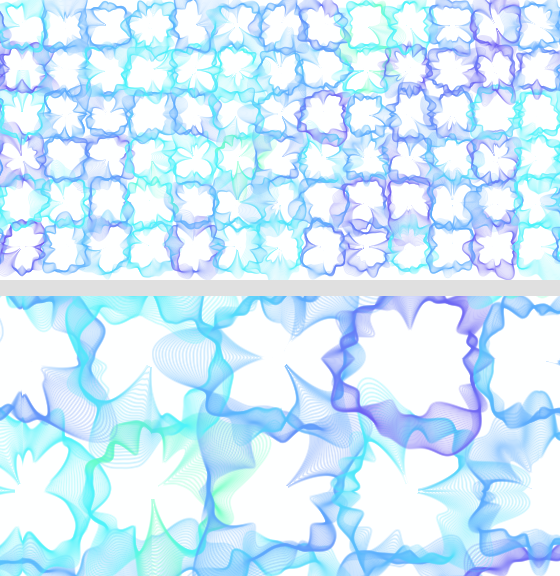
Top: the whole. Bottom: its middle third, enlarged.
A WebGL 2 fragment shader for this pattern:

```glsl
#version 300 es
precision highp float;
// A grid of wobbly, squarish rings on white, each a ribbon of many fine lines.
// Every line is a polar curve; noise sets its radius, spread and folds, so the
// ribbons pinch, twist and fan out, with cusps where the noise is mirrored.

#define CELL vec2(0.1537, 0.158)    // ring spacing, canvas height = 1
#define GRID_ORIGIN vec2(0.002, 0.039)
#define ROWS 6.0
#define LINES 32
#define LINE_WIDTH 0.0125           // in cells
#define LINE_ALPHA 0.30
#define RADIUS 0.52                 // in cells
#define SQUARENESS 0.035
#define WOBBLE 0.34
#define SPREAD 0.15
#define LOBES 0.46
#define FOLD 0.10

uniform vec2 u_resolution;
out vec4 fragColor;

const vec3 PAPER  = vec3(0.995, 1.0, 1.0);
const vec3 MINT   = vec3(0.42, 1.00, 0.76);
const vec3 CYAN   = vec3(0.30, 0.95, 0.98);
const vec3 BLUE   = vec3(0.36, 0.67, 0.99);
const vec3 VIOLET = vec3(0.42, 0.36, 0.95);

float hash(vec2 p) {
    vec3 q = fract(vec3(p.xyx) * 0.1031);
    q += dot(q, q.yzx + 33.33);
    return fract((q.x + q.y) * q.z);
}

// Value noise from -1 to 1
float noise(vec2 p) {
    vec2 i = floor(p), f = fract(p);
    f = f * f * (3.0 - 2.0 * f);
    float low = mix(hash(i), hash(i + vec2(1, 0)), f.x);
    float high = mix(hash(i + vec2(0, 1)), hash(i + vec2(1, 1)), f.x);
    return 2.0 * mix(low, high, f.y) - 1.0;
}

// Mean radius and linear, quadratic and cubic spread of a ribbon
vec4 ribbon(vec2 dir, vec2 seed) {
    vec2 mirrored = abs(dir);
    float diagonal = 8.0 * dir.x * dir.x * dir.y * dir.y - 1.0;   // -cos(4a)
    float mean = RADIUS + SQUARENESS * diagonal
        + WOBBLE * (0.26 * noise(mirrored * 2.6 + seed)
                  + 0.28 * noise(dir * 1.3 + seed + 17.0)
                  + 0.13 * noise(dir * 3.4 + seed + 31.0));
    float lobe = noise(dir * 1.3 + seed + 47.0);
    float twist = noise(mirrored * 3.2 + seed + 61.0);
    float spread = SPREAD * twist + LOBES * lobe * abs(lobe);
    float fold = FOLD * noise(dir * 2.8 + seed + 83.0);
    float curl = 2.0 * FOLD * noise(dir * 2.2 + seed + 113.0);
    return vec4(mean, spread, fold, curl);
}

vec3 ringColor(float pick, float shade) {
    float h = 0.06 + 0.86 * pick + 0.13 * shade;
    vec3 ink = mix(CYAN, BLUE, smoothstep(0.20, 0.56, h));
    ink = mix(ink, VIOLET, smoothstep(0.66, 1.0, h));
    return mix(MINT, ink, smoothstep(-0.02, 0.07, h));
}

// Share of the paper hidden by the lines of one ring
float ringInk(vec2 dir, float radius, vec2 seed, float pixel) {
    const float STEP = 0.01;
    vec4 shape = ribbon(dir, seed);
    vec2 turned = normalize(dir + STEP * vec2(-dir.y, dir.x));
    vec4 change = (ribbon(turned, seed) - shape) / STEP;
    float soft = max(pixel, LINE_WIDTH);
    float strength = LINE_ALPHA * LINE_WIDTH / soft;
    float clear = 1.0;
    for (int k = 0; k < LINES; k++) {
        float t = 2.0 * float(k) / float(LINES - 1) - 1.0;
        vec4 basis = vec4(1.0, t, t * t - 0.33, t * (t * t - 0.75));
        float slope = dot(change, basis) / radius;
        float d = abs(radius - dot(shape, basis)) * inversesqrt(1.0 + slope * slope);
        clear *= 1.0 - strength * max(0.0, 1.0 - d / soft);
    }
    return 1.0 - clear;
}

void main() {
    vec2 pos = gl_FragCoord.xy / u_resolution.y;
    vec2 grid = (pos - GRID_ORIGIN) / CELL;
    float pixel = 1.0 / (u_resolution.y * CELL.y);
    vec3 color = PAPER;

    // Rings overlap their neighbours, so gather the 3 x 3 nearest
    for (int y = -1; y <= 1; y++) {
        for (int x = -1; x <= 1; x++) {
            vec2 id = floor(grid) + vec2(x, y);
            if (id.y < 0.0 || id.y >= ROWS) continue;
            vec2 local = grid - id - 0.5;
            float radius = length(local);
            if (radius < 0.06 || radius > 1.0) continue;
            vec2 dir = local / radius;
            vec2 seed = 100.0 + 200.0 * vec2(hash(id + 5.3), hash(id + 71.9));
            vec3 ink = ringColor(hash(id + 23.7), noise(dir * 1.2 + seed + 97.0));
            color = mix(color, ink, ringInk(dir, radius, seed, pixel));
        }
    }
    fragColor = vec4(color, 1.0);
}
```
